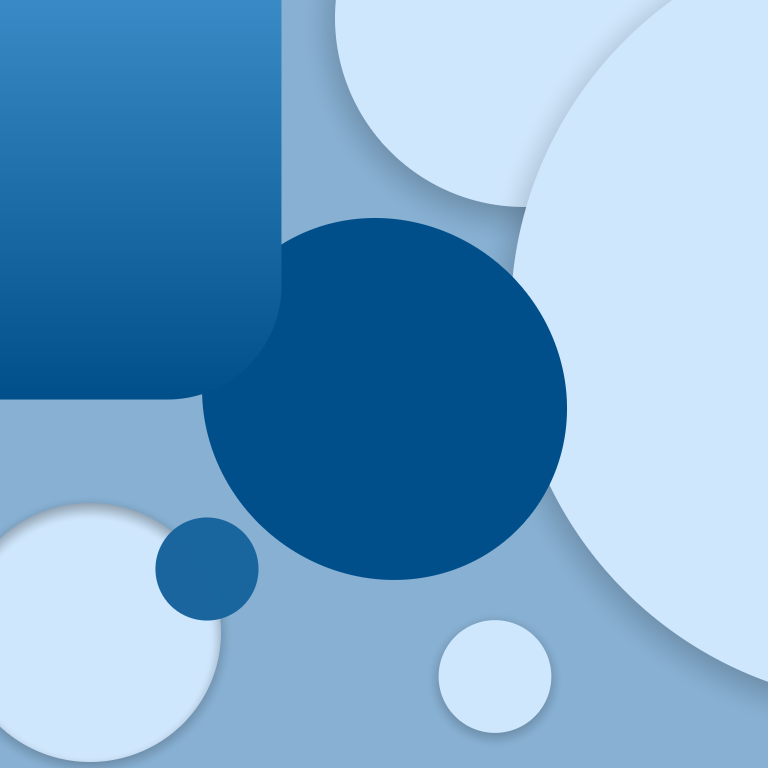
Reproduce this background procedurally as a Shadertoy shader.

```glsl
// Layered paper-like discs and a rounded gradient panel on a muted blue field.
// Each shape is a distance function painted back to front; pale discs cast
// soft drop shadows, and the lower left disc also has a shaded upper rim.

const vec3 FIELD_BLUE  = vec3(0.53, 0.69, 0.825);
const vec3 PALE_BLUE   = vec3(0.813, 0.906, 0.993);
const vec3 DEEP_BLUE   = vec3(0.0, 0.31, 0.54);
const vec3 MID_BLUE    = vec3(0.10, 0.395, 0.62);
const vec3 PANEL_LIGHT = vec3(0.225, 0.54, 0.775);

// Discs: centre x, centre y, radius
const vec3 TOP_DISC   = vec3(0.6823, 0.9766, 0.2461);
const vec3 RIGHT_DISC = vec3(1.1716, 0.5889, 0.5066);
const vec3 PALE_DOT   = vec3(0.6445, 0.1191, 0.0734);
const vec3 BLUE_DOT   = vec3(0.2695, 0.2591, 0.0671);

// Ellipses: centre x, centre y, radius x, radius y
const vec4 DEEP_OVAL = vec4(0.5007, 0.4805, 0.2428, 0.2303);
const vec4 LOW_OVAL  = vec4(0.1172, 0.1764, 0.1706, 0.1686);
const float DEEP_TILT = -0.707;

// Panel: right edge, bottom edge, corner radius
const vec3 PANEL = vec3(0.3665, 0.4798, 0.1484);

// Shadows: drop, blur half-width, strength
const vec3 LARGE_SHADOW = vec3(0.010, 0.045, 0.26);
const vec3 SMALL_SHADOW = vec3(0.005, 0.016, 0.25);
const vec3 RIM_SHADOW   = vec3(0.008, 0.016, 0.34);

float discDistance(vec2 p, vec3 disc) {
    return length(p - disc.xy) - disc.z;
}

float ovalDistance(vec2 p, vec4 oval, float tilt) {
    float c = cos(tilt), s = sin(tilt);
    vec2 d = p - oval.xy;
    vec2 q = vec2(c * d.x + s * d.y, c * d.y - s * d.x);
    float k = length(q / oval.zw);
    float slope = length(q / (oval.zw * oval.zw));
    return k * (k - 1.0) / max(slope, 1e-4);
}

float panelDistance(vec2 p) {
    vec2 q = vec2(p.x - PANEL.x, PANEL.y - p.y) + PANEL.z;
    return length(max(q, 0.0)) + min(max(q.x, q.y), 0.0) - PANEL.z;
}

float coverage(float d, float pixel) {
    return clamp(0.5 - d / pixel, 0.0, 1.0);
}

// Darkening factor of a blurred shape
float shade(float d, vec3 shadow) {
    return 1.0 - shadow.z * smoothstep(shadow.y, -shadow.y, d);
}

vec3 paleDisc(vec3 under, vec2 p, vec3 disc, vec3 shadow, float pixel) {
    under *= shade(discDistance(p + vec2(0.0, shadow.x), disc), shadow);
    return mix(under, PALE_BLUE, coverage(discDistance(p, disc), pixel));
}

void mainImage(out vec4 fragColor, in vec2 fragCoord) {
    vec2 p = fragCoord / iResolution.y;
    float pixel = 1.0 / iResolution.y;
    vec3 color = FIELD_BLUE;

    // Large pale discs at the right
    color = paleDisc(color, p, TOP_DISC, LARGE_SHADOW, pixel);
    color = paleDisc(color, p, RIGHT_DISC, LARGE_SHADOW, pixel);

    // Deep tilted oval in the middle
    float oval = ovalDistance(p, DEEP_OVAL, DEEP_TILT);
    color = mix(color, DEEP_BLUE, coverage(oval, pixel));

    // Gradient panel in the upper left corner
    float rise = clamp((p.y - PANEL.y) / (1.0 - PANEL.y), 0.0, 1.0);
    vec3 panelColor = mix(DEEP_BLUE, PANEL_LIGHT, rise);
    color = mix(color, panelColor, coverage(panelDistance(p), pixel));

    // Lower left oval with a drop shadow and a shaded upper rim
    float low = ovalDistance(p, LOW_OVAL, 0.0);
    float lowDrop = ovalDistance(p + vec2(0.0, SMALL_SHADOW.x), LOW_OVAL, 0.0);
    float rim = ovalDistance(p + vec2(0.0, RIM_SHADOW.x), LOW_OVAL, 0.0);
    color *= shade(lowDrop, SMALL_SHADOW);
    vec3 lowColor = PALE_BLUE * shade(-rim, RIM_SHADOW);
    color = mix(color, lowColor, coverage(low, pixel));

    // Small dots
    color = mix(color, MID_BLUE, coverage(discDistance(p, BLUE_DOT), pixel));
    color = paleDisc(color, p, PALE_DOT, SMALL_SHADOW, pixel);

    fragColor = vec4(color, 1.0);
}
```
